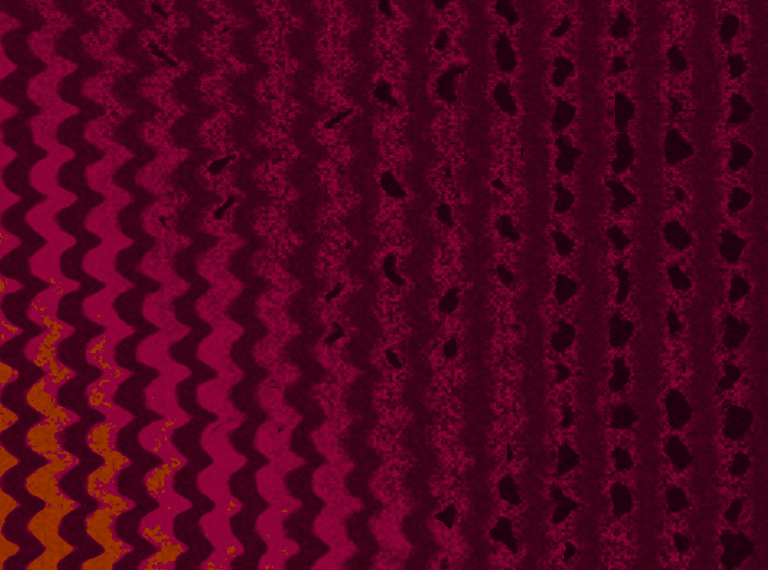
This pattern is drawn by a WebGL 2 fragment shader. Its source:

```glsl
#version 300 es
precision highp float;
// Wavy vertical strips of crimson grain, glowing at the lower left and pitted at the right.

#define STRIPS 13.52        // repeats across
#define STRIP_SHIFT 0.915   // position of the first strip centre, in strips
#define WAVES 13.0          // repeats down
#define SWAY_LEFT 0.17      // sideways swing of the wave, in strips
#define SWAY_RIGHT 0.05
#define GRAIN 175.0         // grains per canvas height
#define HALF_WIDTH 0.27     // half the strip width, in strips
#define DARK vec3(0.09, 0.0, 0.035)
#define CRIMSON vec3(0.59, 0.01, 0.235)
#define ORANGE vec3(0.60, 0.19, 0.0)

uniform vec2 u_resolution;
out vec4 fragColor;

const float TAU = 6.2831853;

float hash(vec2 p) {
  return fract(sin(dot(p, vec2(127.1, 311.7))) * 43758.5453);
}

float noise(vec2 p) {
  vec2 i = floor(p), f = fract(p);
  f = f * f * (3.0 - 2.0 * f);
  return mix(mix(hash(i), hash(i + vec2(1, 0)), f.x),
             mix(hash(i + vec2(0, 1)), hash(i + vec2(1, 1)), f.x), f.y);
}

float fbm(vec2 p) {
  float sum = 0.0, weight = 0.5;
  for (int i = 0; i < 4; i++) {
    sum += weight * noise(p);
    p = p * 2.03 + 17.3;
    weight *= 0.5;
  }
  return sum / 0.9375;
}

void main() {
  vec2 uv = gl_FragCoord.xy / u_resolution;
  vec2 p = gl_FragCoord.xy / u_resolution.y;

  // Glow: one at the lower left corner, zero along a slanting front
  float glow = 1.0 - uv.x / 0.5 - uv.y / 0.9;
  float lit = smoothstep(-0.45, 0.2, glow + 0.5 * (fbm(p * 14.0) - 0.5));
  float right = smoothstep(0.35, 0.9, uv.x);

  // Strip coordinate, swung by a skewed wave and roughened by noise
  float phase = TAU * (uv.y * WAVES - 0.48);
  float wave = cos(phase + 0.5 * sin(phase));
  float rough = fbm(p * 34.0) - 0.5;
  float x = uv.x * STRIPS - STRIP_SHIFT;
  x -= mix(SWAY_LEFT, SWAY_RIGHT, smoothstep(0.1, 0.85, uv.x)) * wave;
  x += 0.16 * (fbm(p * 16.0 + 40.0) - 0.5);
  float strip = floor(x + 0.5);
  float offset = x - strip;
  float edge = abs(offset) + 0.22 * rough;
  float softness = mix(0.14, 0.07, lit);
  float body = 1.0 - smoothstep(HALF_WIDTH - softness, HALF_WIDTH + softness, edge);

  // Grain: coarse and fine speckle, stronger on unlit strips
  float grain = 0.65 * noise(p * GRAIN) + 0.35 * noise(p * GRAIN * 1.9 + 9.0) - 0.5;
  float gapTone = 0.29 + 0.05 * rough;
  float bodyTone = mix(0.59 - 0.07 * right, 0.93, lit);
  float grainAmount = mix(0.22, mix(1.0, 0.15, lit), body);
  float tone = mix(gapTone, bodyTone, body) + grain * grainAmount;

  // Pits: one possible dark hole per wave at the strip centre
  float row = uv.y * WAVES + hash(vec2(strip, 3.0));
  vec2 cell = vec2(strip, floor(row));
  float chance = mix(0.3, 0.95, right) * (1.0 - lit);
  float present = step(hash(cell + 5.0), chance);
  float size = mix(0.10, 0.19, right) * mix(0.6, 1.15, hash(cell + 11.0));
  vec2 toPit = vec2(offset + 0.14 * (hash(cell + 23.0) - 0.5), (fract(row) - 0.5) * 0.5);
  float pitEdge = length(toPit) + 0.26 * rough;
  float pit = present * (1.0 - smoothstep(size - 0.04, size + 0.05, pitEdge));
  tone = mix(tone, 0.06 + 0.12 * grain, pit * 0.92);

  // Colour: crimson ramp, then embers in the hottest strip cores
  vec3 colour = mix(DARK, CRIMSON, clamp(tone, 0.0, 1.0));
  float heat = glow - 1.1 * max(edge - 0.08, 0.0) + 0.7 * rough + 0.4 * grain;
  float ember = smoothstep(0.40, 0.48, heat) * smoothstep(0.6, 0.9, body);
  colour = mix(colour, ORANGE * (0.95 + 0.25 * grain), ember);

  fragColor = vec4(colour, 1.0);
}
```
